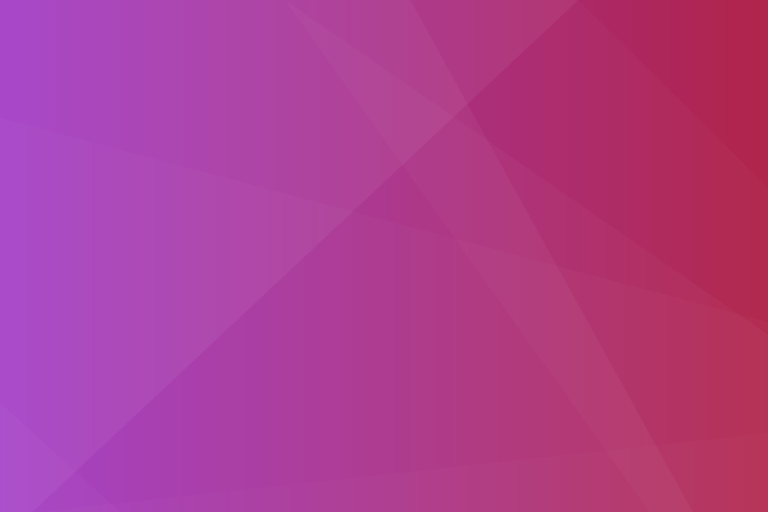
A WebGL 1 fragment shader for this background:

```glsl
precision highp float;

uniform vec2 u_resolution;

const vec3 VIOLET = vec3(0.608, 0.178, 0.757);
const vec3 CRIMSON = vec3(0.685, 0.125, 0.275);
const vec3 WHITE = vec3(1.0);

// Coverage of the half plane to the left of the line from a to b
float halfPlane(vec2 uv, vec2 a, vec2 b, vec2 resolution) {
  vec2 scale = vec2(resolution.x / resolution.y, 1.0);
  vec2 along = normalize((b - a) * scale);
  vec2 offset = (uv - a) * scale;
  float dist = along.x * offset.y - along.y * offset.x;
  return clamp(dist * resolution.y + 0.5, 0.0, 1.0);
}

// Lays a translucent white sheet over one side of a line
vec3 addSheet(vec3 color, vec2 uv, vec2 a, vec2 b, float opacity, vec2 resolution) {
  return mix(color, WHITE, opacity * halfPlane(uv, a, b, resolution));
}

void main() {
  vec2 res = u_resolution;
  vec2 uv = gl_FragCoord.xy / res;

  // Horizontal gradient
  vec3 color = mix(VIOLET, CRIMSON, uv.x);

  // Strong diagonals
  color = addSheet(color, uv, vec2(0.042, 0.0), vec2(0.753, 1.0), 0.050, res);
  color = addSheet(color, uv, vec2(0.902, 0.0), vec2(0.534, 1.0), 0.040, res);

  // Narrow fan from the top edge
  color = addSheet(color, uv, vec2(1.0, 0.346), vec2(0.371, 1.0), 0.025, res);
  color = addSheet(color, uv, vec2(0.371, 1.0), vec2(0.846, 0.0), 0.022, res);

  // Broad slope across the width
  color = addSheet(color, uv, vec2(1.0, 0.371), vec2(0.0, 0.770), 0.019, res);

  // Corner and lower edge facets
  color = addSheet(color, uv, vec2(1.0, 0.633), vec2(0.753, 1.0), 0.020, res);
  color = addSheet(color, uv, vec2(0.156, 0.0), vec2(0.0, 0.213), 0.022, res);
  color = addSheet(color, uv, vec2(1.0, 0.154), vec2(0.0, -0.008), 0.014, res);

  gl_FragColor = vec4(color, 1.0);
}
```
